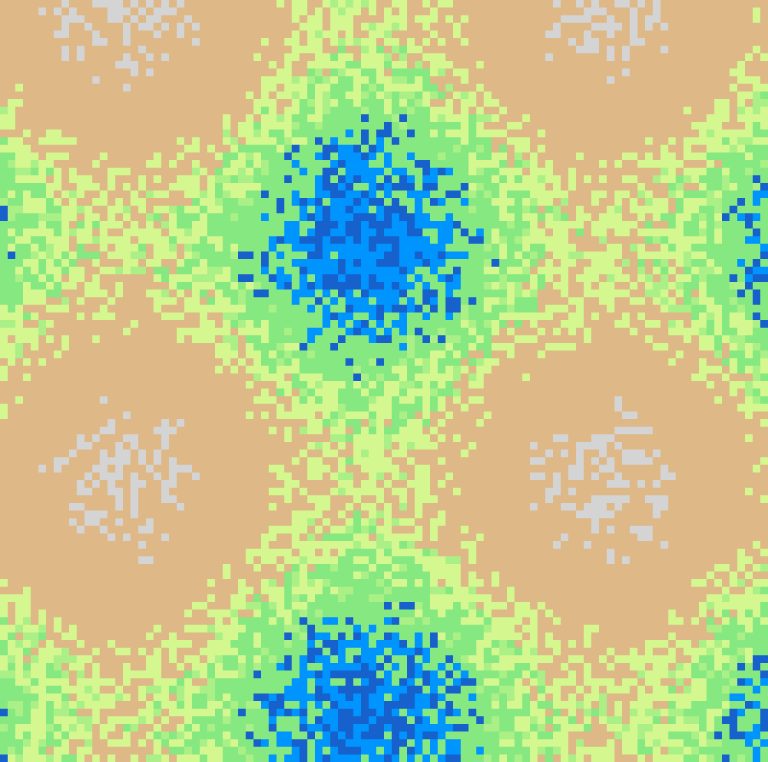
This pattern is drawn by a Shadertoy shader. Its source:

```glsl
// Blocky terrain map: a 100 x 100 grid of flat cells coloured by height.
// Height is a sum of two waves plus white noise per cell, cut into bands:
// water in the hollows, then grass, sand, and grey rock on the peaks.

// Integer hash of a cell, from 0 to 1
float hash(ivec2 cell) {
    uvec2 q = uvec2(cell) * uvec2(1597334673u, 3812015801u);
    uint n = (q.x ^ q.y) * 1597334673u;
    n ^= n >> 15;
    n *= 2246822519u;
    n ^= n >> 13;
    return float(n) / 4294967295.0;
}

// Colour band for a height, lowest first
vec3 terrainColor(float height) {
    vec3 deepWater = vec3(0.09, 0.38, 0.80);
    if (height < -2.10) return deepWater;
    if (height < -1.58) return vec3(0.00, 0.58, 1.00);  // bright water
    if (height < -1.40) return deepWater;               // dark shore
    if (height < -0.55) return vec3(0.52, 0.91, 0.50);  // grass
    if (height < -0.40) return vec3(0.67, 0.94, 0.53);  // pale grass
    if (height <  0.15) return vec3(0.83, 0.97, 0.56);  // dry grass
    if (height <  2.00) return vec3(0.87, 0.72, 0.53);  // sand
    return vec3(0.83);                                  // rock
}

// Colour of the cell under a point; rows count down from the top
vec3 terrain(vec2 uv) {
    vec2 grid = clamp(vec2(uv.x, 1.0 - uv.y) * 100.0, 0.0, 99.99);
    ivec2 cell = ivec2(grid);
    vec2 phase = vec2(cell) / 10.0;
    float waves = sin(phase.x) + cos(phase.y);
    return terrainColor(waves + 1.2 * (hash(cell) - 0.5));
}

void mainImage(out vec4 fragColor, in vec2 fragCoord) {
    // Average 4 x 4 samples per pixel to smooth the cell edges
    vec3 sum = vec3(0.0);
    for (int y = 0; y < 4; y++) {
        for (int x = 0; x < 4; x++) {
            vec2 offset = (vec2(x, y) + 0.5) / 4.0 - 0.5;
            sum += terrain((fragCoord + offset) / iResolution.xy);
        }
    }
    fragColor = vec4(sum / 16.0, 1.0);
}
```
